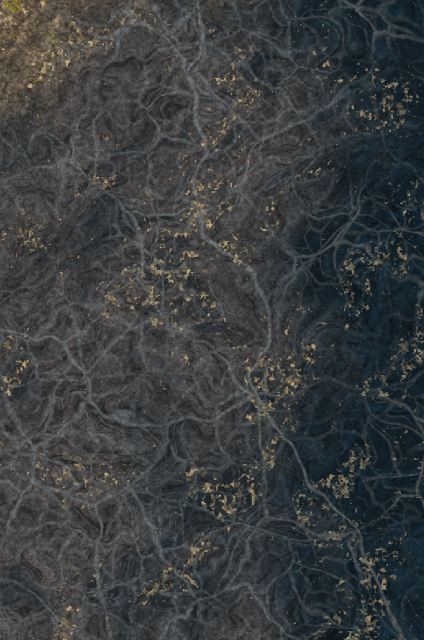
Give the GLSL for this texture, as a WebGL 1 fragment shader.

```glsl
precision highp float;
uniform vec2 u_resolution;

const vec3 EARTH = vec3(0.252, 0.244, 0.242);
const vec3 DEEP = vec3(0.062, 0.122, 0.158);
const vec3 HEATH = vec3(0.365, 0.315, 0.255);
const vec3 TRAIL = vec3(0.385, 0.405, 0.415);
const vec3 SCRUB = vec3(0.430, 0.370, 0.290);
const vec3 STRAW = vec3(0.660, 0.580, 0.430);
const vec3 MOSS = vec3(0.500, 0.450, 0.120);
const float TRAIL_WIDTH = 0.0028;
const float WARP = 0.034;
const float GRAIN = 0.62;

float hash(vec2 p) {
  vec3 q = fract(p.xyx * 0.1031);
  q += dot(q, q.yzx + 33.33);
  return fract((q.x + q.y) * q.z);
}

vec2 hash2(vec2 p) {
  return vec2(hash(p), hash(p + 71.7));
}

float noise(vec2 p) {
  vec2 i = floor(p), f = fract(p);
  f = f * f * (3.0 - 2.0 * f);
  return mix(mix(hash(i), hash(i + vec2(1.0, 0.0)), f.x),
             mix(hash(i + vec2(0.0, 1.0)), hash(i + 1.0), f.x), f.y);
}

float fbm(vec2 p) {
  float sum = 0.0, amp = 0.533;
  for (int i = 0; i < 4; i++) {
    sum += amp * noise(p);
    p = mat2(1.6, 1.2, -1.2, 1.6) * p + 9.3;
    amp *= 0.5;
  }
  return sum;
}

vec2 wander(vec2 p) {
  return vec2(noise(p), noise(p + 37.4)) - 0.5;
}

// Distance to the border between scattered cells
float cellEdge(vec2 p) {
  vec2 cell = floor(p), f = fract(p), nearest = vec2(0.0);
  float best = 8.0, edge = 8.0;
  for (int y = -1; y <= 1; y++)
    for (int x = -1; x <= 1; x++) {
      vec2 g = vec2(float(x), float(y));
      vec2 r = g + hash2(cell + g) - f;
      if (dot(r, r) < best) { best = dot(r, r); nearest = r; }
    }
  for (int y = -2; y <= 2; y++)
    for (int x = -2; x <= 2; x++) {
      vec2 g = vec2(float(x), float(y));
      vec2 r = g + hash2(cell + g) - f, d = r - nearest;
      if (dot(d, d) > 0.0001) edge = min(edge, dot(0.5 * (r + nearest), normalize(d)));
    }
  return edge;
}

float stroke(float d, float width) {
  return 1.0 - smoothstep(width * 0.2, width * 1.3 + 0.5 / u_resolution.y, d);
}

float network(vec2 p, float scale, float width) {
  return stroke(cellEdge(p * scale) / scale, width);
}

// Course of the main trail, x as a function of height
float course(float y) {
  return 0.455 - 0.075 * smoothstep(0.59, 0.64, y) - 0.035 * smoothstep(0.51, 0.61, y)
    + 0.025 * smoothstep(0.40, 0.52, y) - 0.06 * smoothstep(0.25, 0.42, y)
    + 0.17 * (1.0 - smoothstep(0.0, 0.36, y));
}

void main() {
  vec2 p = gl_FragCoord.xy / u_resolution.y;
  float side = p.x * u_resolution.y / u_resolution.x;
  vec2 bend = WARP * (wander(p * 17.0) + 0.4 * wander(p * 46.0));
  vec2 q = p + bend + 0.05 * wander(p * 6.0);

  // Ground: heath in the upper left, deep shade on the right
  float broad = fbm(p * 5.0 + 4.0);
  float shade = smoothstep(0.34, 0.92, side + (broad - 0.5) * 0.8 + 0.16 * (0.5 - p.y));
  float heath = smoothstep(-0.03, 0.15, p.y - 0.83 - 0.3 * side + 0.3 * (broad - 0.45));
  vec3 color = mix(mix(EARTH, DEEP, shade), HEATH, heath * (1.0 - shade));

  // Slanting furrows, fine creases and hollows
  vec2 slant = mat2(0.77, 0.64, -0.64, 0.77) * (p + 1.6 * bend + 0.18 * wander(p * 3.5));
  float furrow = fbm(slant * vec2(90.0, 26.0));
  float crease = abs(2.0 * fbm(slant * vec2(60.0, 24.0) + 31.0) - 1.0);
  float hollow = smoothstep(0.52, 0.72, fbm(slant * vec2(26.0, 11.0) + 8.0));
  color *= 0.64 + 0.78 * furrow;
  color *= 1.0 - 0.32 * (1.0 - smoothstep(0.0, 0.10, crease)) * (1.0 - heath);
  color = mix(color, DEEP * 0.85, hollow * (0.34 + 0.46 * shade) * (1.0 - 0.7 * heath));

  // Trails from faint tracks to the main route
  float wear = smoothstep(0.30, 0.62, fbm(p * 8.0 + 21.0));
  float slope = (course(p.y + 0.004) - course(p.y - 0.004)) / 0.008;
  float away = abs(p.x + 0.8 * bend.x - course(p.y + 0.8 * bend.y)) / sqrt(1.0 + slope * slope);
  float faint = network(q + 0.5 * bend, 25.0, TRAIL_WIDTH * 0.9) * (0.10 + 0.26 * wear);
  float middle = network(q + 5.3, 13.0, TRAIL_WIDTH) * (0.16 + 0.42 * wear);
  float large = network(p + bend + 2.7, 5.2, TRAIL_WIDTH * 1.1) * (0.30 + 0.48 * wear);
  float route = stroke(away, TRAIL_WIDTH * 1.15) * 0.88;
  float trail = max(max(faint, middle), max(large, route)) * (1.0 - 0.75 * heath);
  color = mix(color, TRAIL * (1.0 - 0.2 * shade), trail);

  // Dry scrub: small soft crumbs in broken clusters, denser beside the route
  float cluster = smoothstep(0.46, 0.70, fbm(slant.yx * vec2(9.0, 19.0) + 13.0));
  cluster = min(1.0, cluster + 0.45 * exp(-away * 45.0) + 0.3 * heath);
  float fine = 0.35 * noise(p * 120.0) + 0.35 * noise(p * 230.0 + 5.0) + 0.3 * noise(p * 390.0 + 8.0);
  float fleck = smoothstep(0.0, 0.22, fine - 0.73 + 0.25 * cluster);
  vec3 dry = mix(SCRUB, STRAW, smoothstep(0.30, 0.75, noise(p * 190.0 + 3.0)));
  dry = mix(dry, MOSS, heath * smoothstep(0.74, 0.84, noise(p * 70.0 + 60.0)));
  color = mix(color, dry, fleck * (1.0 - 0.25 * shade) * (1.0 - 0.5 * trail));

  // Stony grain
  float grain = 0.6 * noise(p * 350.0) + 0.4 * noise(p * 170.0 + 17.0) - 0.5;
  color *= 1.0 + GRAIN * grain * (1.0 + 0.5 * heath);
  gl_FragColor = vec4(color + 0.012, 1.0);
}
```
